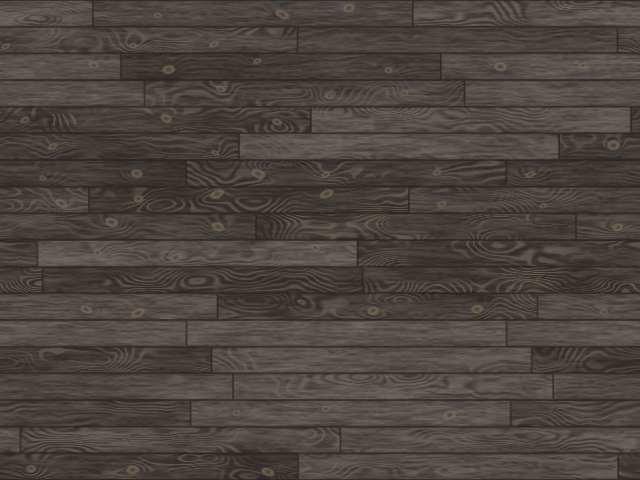
Give the GLSL for this texture, as a WebGL 1 fragment shader.

```glsl
precision highp float;
uniform vec2 u_resolution;

const float ROWS = 18.0;
const float PLANKS = 2.0;
const float PLANK_LENGTH = 12.0;   // in plank heights
const float SEAM_WIDTH = 0.035;    // in plank heights
const float KNOT_CHANCE = 0.5;
const float FIBRE_CONTRAST = 0.105;
const float VEIN_STRENGTH = 0.75;
const vec3 DARK_STAIN = vec3(0.245, 0.220, 0.203);
const vec3 PALE_STAIN = vec3(0.365, 0.334, 0.318);
const vec3 VEIN_GREY = vec3(0.410, 0.378, 0.350);
const vec3 VEIN_TAN = vec3(0.480, 0.430, 0.360);
const vec3 CHARRED = vec3(0.180, 0.160, 0.145);
const vec3 KNOT_TAN = vec3(0.500, 0.440, 0.365);
const vec3 SEAM_COLOUR = vec3(0.150, 0.132, 0.120);

float hash(vec2 p) {
  vec3 q = fract(vec3(p.xyx) * 0.1031);
  q += dot(q, q.yzx + 33.33);
  return fract((q.x + q.y) * q.z);
}

float noise(vec2 p) {
  vec2 cell = floor(p);
  vec2 f = fract(p);
  f = f * f * (3.0 - 2.0 * f);
  return mix(mix(hash(cell), hash(cell + vec2(1.0, 0.0)), f.x),
             mix(hash(cell + vec2(0.0, 1.0)), hash(cell + 1.0), f.x), f.y);
}

// x: ring distortion, y: knot body, z: dark heart
vec3 knots(vec2 p, float seed, float pixel) {
  vec3 sum = vec3(0.0);
  for (int i = 0; i < 3; i++) {
    float k = float(i);
    float pick = hash(vec2(seed, k + 5.0));
    vec2 centre = vec2(4.0 * (k + 0.2 + 0.6 * pick),
                       0.25 + 0.5 * hash(vec2(seed, k + 9.0)));
    vec2 d = p - centre;
    d.x = d.x * 0.75 + d.y * (pick - 0.5);
    float r = length(d);
    float size = 0.09 + 0.09 * hash(vec2(seed, k + 13.0));
    sum.x += 2.2 * exp(-7.0 * r * r);
    sum.y += 1.0 - smoothstep(size - pixel, size + pixel, r);
    sum.z += 1.0 - smoothstep(0.0, size * 0.6 + pixel, r);
  }
  return sum;
}

vec3 plank(vec2 p, float seed, float pixel) {
  float tone = pow(hash(vec2(seed, 1.0)), 1.2);
  float figure = smoothstep(0.2, 0.9, hash(vec2(seed, 2.0)));
  float warmth = hash(vec2(seed, 3.0)) * (1.0 - 0.6 * tone);
  vec2 shift = vec2(seed * 7.3, seed * 3.7);
  float hasKnots = step(hash(vec2(seed, 4.0)), KNOT_CHANCE);
  vec3 knot = knots(p, seed, pixel) * hasKnots;

  // Stain with slow fading along and across the board
  vec3 colour = mix(DARK_STAIN, PALE_STAIN, tone);
  colour *= 0.9 + 0.2 * noise(p * vec2(0.4, 1.5) + shift);

  // Fine fibres drawn out along the board
  float fibre = 0.6 * noise(p * vec2(1.3, 13.0) + shift)
              + 0.4 * noise(p * vec2(5.0, 24.0) + shift.yx);
  colour *= 1.0 + 2.6 * FIBRE_CONTRAST * (2.0 * fibre - 1.0);

  // Growth rings: contours of a stretched field, bent by the knots
  float bend = noise(p * vec2(0.55, 1.5) + shift) - 0.5;
  float ripple = noise(p * vec2(2.2, 3.0) + shift.yx) - 0.5;
  float field = p.y * mix(6.0, 3.0, figure) + bend * mix(2.0, 9.0, figure)
              + ripple * 0.8 + knot.x;
  float ring = 0.5 + 0.5 * cos(6.28318 * field);
  float patchy = smoothstep(0.25, 0.7, noise(p * vec2(0.7, 2.2) + shift + 41.0));
  float vein = smoothstep(0.55, 0.98, ring) * patchy;
  float char = smoothstep(0.5, 0.95, 1.0 - ring)
             * smoothstep(0.4, 0.75, noise(p * vec2(0.45, 2.0) + shift + 83.0));
  colour = mix(colour, CHARRED, char * (0.15 + 0.6 * figure) * (1.0 - 0.5 * tone));
  colour = mix(colour, mix(VEIN_GREY, VEIN_TAN, warmth),
               vein * VEIN_STRENGTH * (0.22 + 0.6 * figure));

  // Knots
  colour = mix(colour, KNOT_TAN, min(knot.y, 1.0) * 0.65);
  return mix(colour, CHARRED, min(knot.z, 1.0) * 0.55);
}

void main() {
  vec2 uv = gl_FragCoord.xy / u_resolution;
  float pixel = ROWS / u_resolution.y;

  // Staggered boards, wrapping at the sides
  float row = floor(uv.y * ROWS);
  float along = uv.x * PLANKS + hash(vec2(row, 71.0));
  float board = mod(floor(along), PLANKS);
  vec2 p = vec2(fract(along) * PLANK_LENGTH, fract(uv.y * ROWS));
  float seed = row * PLANKS + board + 1.0;
  vec3 colour = plank(p, seed, pixel);

  // Seams and a soft shade along the board edges
  vec2 edge = min(p, vec2(PLANK_LENGTH, 1.0) - p);
  float nearest = min(edge.x, edge.y);
  colour *= 1.0 - 0.12 * exp(-12.0 * edge.y);
  float seam = 1.0 - smoothstep(SEAM_WIDTH * 0.5, SEAM_WIDTH * 0.5 + pixel, nearest);
  gl_FragColor = vec4(mix(colour, SEAM_COLOUR, seam * 0.6), 1.0);
}
```
